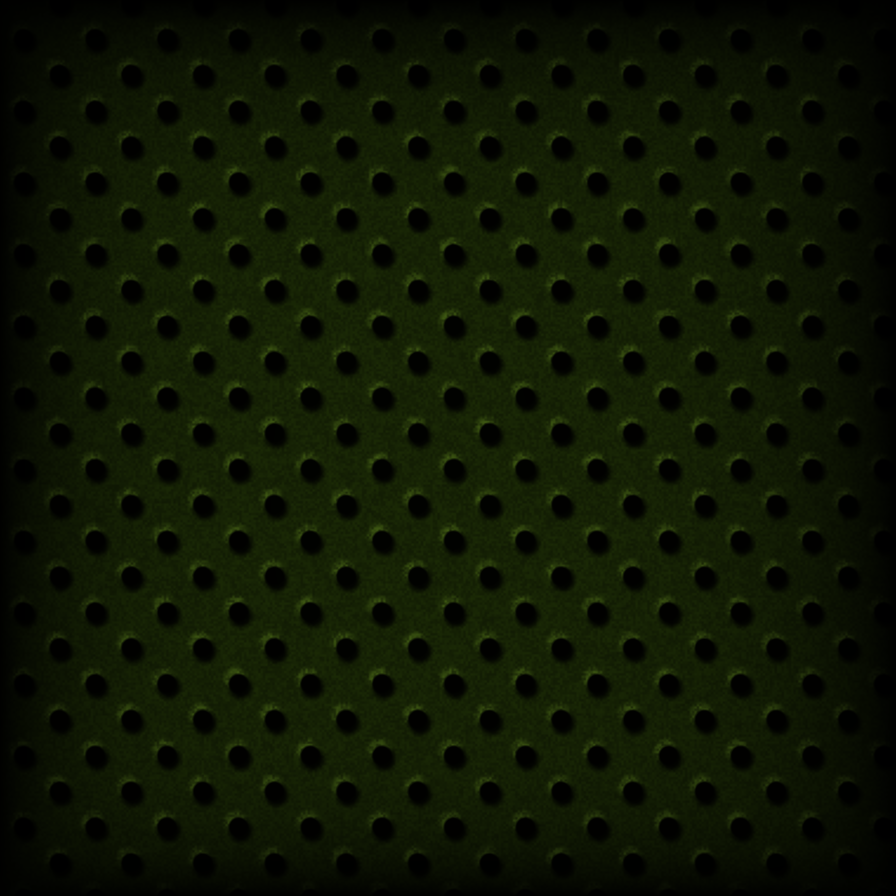
Reproduce this pattern procedurally as a WebGL 1 fragment shader.

```glsl
precision highp float;
// Dark green perforated sheet: round holes on a staggered lattice, each with a
// lit upper-left rim and a soft lower-right shadow. Value noise gives the fine
// grain, and an uneven exponential falloff darkens the four borders.

uniform vec2 u_resolution;

#define PITCH 0.08
#define ORIGIN vec2(0.0262, -0.003)
#define HOLE_RADIUS 0.0108
#define HOLE_SOFTNESS 0.0012
#define LIGHT_OFFSET vec2(-0.0025, 0.0042)
#define SHEET_COLOR vec3(0.088, 0.137, 0.018)
#define RIM_COLOR vec3(0.095, 0.125, 0.035)
#define HOLE_COLOR vec3(0.004, 0.006, 0.001)
#define GRAIN_CELLS 380.0
#define GRAIN_AMOUNT 0.38
#define FADE_LEFT_BOTTOM vec2(0.075, 0.060)
#define FADE_RIGHT_TOP vec2(0.100, 0.080)

float hash(vec2 p) {
  vec3 q = fract(vec3(p.xyx) * 0.1031);
  q += dot(q, q.yzx + 33.33);
  return fract((q.x + q.y) * q.z);
}

float valueNoise(vec2 p) {
  vec2 cell = floor(p);
  vec2 f = fract(p);
  f = f * f * (3.0 - 2.0 * f);
  float low = mix(hash(cell), hash(cell + vec2(1.0, 0.0)), f.x);
  float high = mix(hash(cell + vec2(0.0, 1.0)), hash(cell + 1.0), f.x);
  return mix(low, high, f.y);
}

// Offset from the nearest hole centre of the two interleaved square lattices.
vec2 nearestHole(vec2 uv) {
  vec2 q = (uv - ORIGIN) / PITCH;
  vec2 a = fract(q + 0.5) - 0.5;
  vec2 b = fract(q) - 0.5;
  return PITCH * (dot(a, a) < dot(b, b) ? a : b);
}

// Disc that fades from full at the inner radius to nothing at the outer one.
float softDisc(vec2 p, float inner, float outer) {
  return 1.0 - smoothstep(inner, outer, length(p));
}

float borderFade(vec2 uv) {
  vec2 nearSide = 1.0 - exp(-uv / FADE_LEFT_BOTTOM);
  vec2 farSide = 1.0 - exp(-(1.0 - uv) / FADE_RIGHT_TOP);
  vec2 fade = nearSide * farSide;
  return 0.03 + 0.97 * fade.x * fade.y;
}

void main() {
  vec2 uv = gl_FragCoord.xy / u_resolution;
  vec2 p = nearestHole(uv);

  // Grainy sheet with slight broad variation.
  float grain = valueNoise(uv * GRAIN_CELLS) - 0.5;
  float mottling = valueNoise(uv * 90.0 + 17.0) - 0.5;
  vec3 color = SHEET_COLOR * (1.0 + GRAIN_AMOUNT * grain + 0.10 * mottling);

  // Rim light on one side, cast shadow on the other.
  float rim = softDisc(p - LIGHT_OFFSET, HOLE_RADIUS * 0.75, HOLE_RADIUS * 1.65);
  float shadow = softDisc(p + LIGHT_OFFSET, HOLE_RADIUS * 0.70, HOLE_RADIUS * 1.60);
  float facing = smoothstep(-0.2, 1.0, dot(normalize(p + 1e-5), normalize(LIGHT_OFFSET)));
  color += RIM_COLOR * rim * facing * (1.0 + grain);
  color *= 1.0 - 0.88 * shadow * (1.0 - facing);
  color *= borderFade(uv);

  // Hole with a smoothed edge.
  float edge = HOLE_SOFTNESS + 0.5 / min(u_resolution.x, u_resolution.y);
  float hole = softDisc(p, HOLE_RADIUS - edge, HOLE_RADIUS + edge);
  color = mix(color, HOLE_COLOR * borderFade(uv), hole);

  gl_FragColor = vec4(color, 1.0);
}
```
